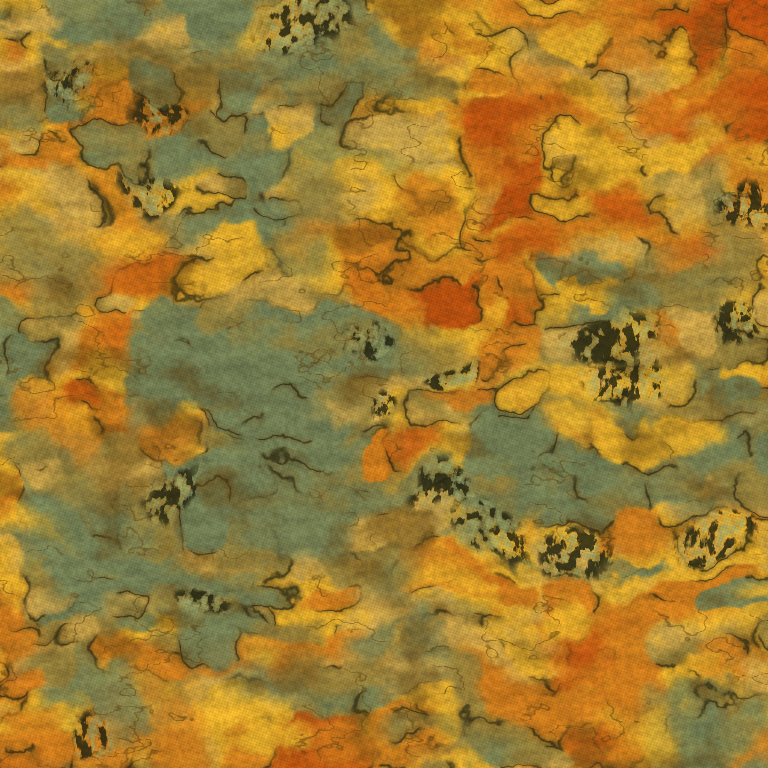
This pattern is drawn by a Shadertoy shader. Its source:

```glsl
// Abstract oil painting: ragged dabs of sage, olive, gold and orange paint.
// Layers of jittered, noise-warped dabs are painted from large to small, then
// thin dark edge cracks, clumps of dark scribble and a fine canvas weave.

const vec3 SAGE   = vec3(0.44, 0.485, 0.32);
const vec3 OLIVE  = vec3(0.56, 0.48, 0.22);
const vec3 SAND   = vec3(0.77, 0.62, 0.28);
const vec3 GOLD   = vec3(0.87, 0.66, 0.16);
const vec3 ORANGE = vec3(0.78, 0.47, 0.11);
const vec3 RUST   = vec3(0.72, 0.31, 0.06);
const vec3 UMBER  = vec3(0.38, 0.27, 0.08);
const vec3 INK    = vec3(0.15, 0.15, 0.07);
const vec3 MINT   = vec3(0.60, 0.65, 0.42);

const int   LAYERS       = 5;
const float FIRST_GRID   = 4.5;    // cells across in the largest layer
const float GRID_GROWTH  = 1.36;
const float COVERAGE     = 0.70;   // share of cells holding a dab
const float WARMTH       = 0.565;  // mean of the paint scale
const float WARP         = 0.105;  // large bends of the outlines
const float RAGGED       = 0.030;  // small tears of the outlines
const float CRACK_WIDTH  = 0.0012;
const float CLUMP_GRID   = 6.0;
const float CLUMP_CHANCE = 0.65;
const float WEAVE_COUNT  = 170.0;
const float WEAVE_DEPTH  = 0.060;
const float GRAIN_DEPTH  = 0.150;

float hash(vec2 p) {
    return fract(sin(dot(p, vec2(127.1, 311.7))) * 43758.5453);
}

vec2 hash2(vec2 p) {
    return vec2(hash(p), hash(p + 37.3));
}

float noise(vec2 p) {
    vec2 i = floor(p), f = fract(p);
    f = f * f * (3.0 - 2.0 * f);
    return mix(mix(hash(i), hash(i + vec2(1, 0)), f.x),
               mix(hash(i + vec2(0, 1)), hash(i + vec2(1, 1)), f.x), f.y);
}

float fbm(vec2 p) {
    float sum = 0.0, amp = 0.53;
    for (int i = 0; i < 4; i++) {
        sum += amp * noise(p);
        p = mat2(1.6, 1.2, -1.2, 1.6) * p + 5.7;
        amp *= 0.5;
    }
    return sum;
}

// Paint colour along a scale from cool sage to hot rust
vec3 paint(float tone) {
    vec3 c = mix(SAGE, OLIVE, smoothstep(0.26, 0.40, tone));
    c = mix(c, SAND,   smoothstep(0.44, 0.50, tone));
    c = mix(c, GOLD,   smoothstep(0.52, 0.60, tone));
    c = mix(c, ORANGE, smoothstep(0.67, 0.76, tone));
    return mix(c, RUST, smoothstep(0.87, 1.05, tone));
}

// Neighbouring dabs share a broad cool or warm region
float regionTone(vec2 p) {
    float broad = 0.55 * noise(p * 5.0 + 2.3) + 0.45 * noise(p * 9.0 + 9.1);
    return WARMTH + 1.25 * (broad - 0.5);
}

// Paints one layer of dabs over the colour below
vec3 paintLayer(vec3 color, vec2 p, float grid, float seed, float mottle, float pixel) {
    vec2 cell = floor(p * grid);
    for (int y = -1; y <= 1; y++)
    for (int x = -1; x <= 1; x++) {
        vec2 id = cell + vec2(x, y);
        vec2 key = id + seed * 17.0;
        if (hash(key + 3.1) > COVERAGE) continue;
        vec2 center = (id + 0.2 + 0.6 * hash2(key)) / grid;
        vec2 radius = mix(vec2(0.40, 0.24), vec2(0.76, 0.52), hash2(key + 8.7)) / grid;
        vec2 q = abs(p - center) / radius;
        float d = (pow(dot(q * q, q), 1.0 / 3.0) - 1.0) * radius.y;

        float crisp = hash(key + 21.4);
        float blur = mix(0.018, 0.002, sqrt(crisp)) + pixel;
        float cover = 1.0 - smoothstep(-blur, blur, d);
        float tone = regionTone(center) + 0.60 * (hash(key + 5.5) - 0.5) + mottle;
        color = mix(color, paint(tone), cover * mix(0.70, 1.0, crisp));

        // Broken crack and brown shade along crisp outlines
        float broken = smoothstep(0.58, 0.74, noise(p * 24.0 + key)) * step(0.35, crisp);
        float crack = 1.0 - smoothstep(0.0, CRACK_WIDTH + pixel, abs(d));
        float shade = 1.0 - smoothstep(0.0, 0.010, abs(d));
        color = mix(color, UMBER, 0.35 * shade * broken);
        color = mix(color, INK, 0.70 * crack * broken);
    }
    return color;
}

// Strength of the scribbled clumps at p
float clumps(vec2 p) {
    vec2 cell = floor(p * CLUMP_GRID);
    float mask = 0.0;
    for (int y = -1; y <= 1; y++)
    for (int x = -1; x <= 1; x++) {
        vec2 id = cell + vec2(x, y);
        vec2 center = (id + hash2(id + 61.0)) / CLUMP_GRID;
        float cool = 1.0 - smoothstep(0.40, 0.75, regionTone(center));
        float size = mix(0.030, 0.065, hash(id + 77.0));
        float present = step(hash(id + 91.0), CLUMP_CHANCE * (0.3 + 0.9 * cool));
        float d = length((p - center) * vec2(0.85, 1.2)) / size;
        mask = max(mask, present * (1.0 - smoothstep(0.2, 1.0, d)));
    }
    return mask;
}

void mainImage(out vec4 fragColor, in vec2 fragCoord) {
    vec2 p = fragCoord / iResolution.y;
    float pixel = 1.0 / iResolution.y;

    // Bend and tear the outlines
    vec2 bend = vec2(fbm(p * 7.0), fbm(p * 7.0 + 31.0)) - 0.5;
    vec2 tear = vec2(fbm(p * 38.0 + 12.0), fbm(p * 38.0 + 53.0)) - 0.5;
    vec2 warped = p + WARP * bend + RAGGED * tear;

    // Paint layers, large to small
    float mottle = 0.34 * (fbm(p * vec2(11.0, 16.0) + 70.0) - 0.5);
    vec3 color = paint(regionTone(warped) + mottle);
    float grid = FIRST_GRID;
    for (int i = 0; i < LAYERS; i++) {
        color = paintLayer(color, warped, grid, float(i) + 1.0, mottle, pixel);
        grid *= GRID_GROWTH;
    }

    // Umber stains and hairlines where the paint has dried
    float stain = fbm(p * vec2(13.0, 19.0) + 140.0);
    color = mix(color, UMBER, 0.45 * smoothstep(0.56, 0.74, stain));
    float vein = abs(fbm(p * vec2(20.0, 34.0) + 90.0) - 0.5);
    float dry = smoothstep(0.56, 0.70, noise(p * 17.0 + 44.0));
    color = mix(color, UMBER, 0.55 * dry * (1.0 - smoothstep(0.0, 0.025, vein)));

    // Dark scribbles with pale green glints
    float scribble = fbm(p * vec2(120.0, 85.0) + 5.0 * bend);
    float clump = clumps(warped);
    color = mix(color, MINT, 0.65 * clump * smoothstep(0.54, 0.64, scribble));
    color = mix(color, INK, 0.85 * smoothstep(0.05, 0.6, clump) * (1.0 - smoothstep(0.38, 0.50, scribble)));

    // Brush streaks, grain and canvas weave
    float streak = fbm(p * vec2(34.0, 90.0)) - 0.5;
    float grain = noise(p * 260.0) - 0.5;
    vec2 thread = sin(6.2832 * WEAVE_COUNT * vec2(p.x + 0.5 * p.y, p.y - 0.5 * p.x));
    color *= 1.0 + 0.26 * streak + GRAIN_DEPTH * grain + WEAVE_DEPTH * thread.x * thread.y;
    fragColor = vec4(clamp(color, 0.0, 1.0), 1.0);
}
```
